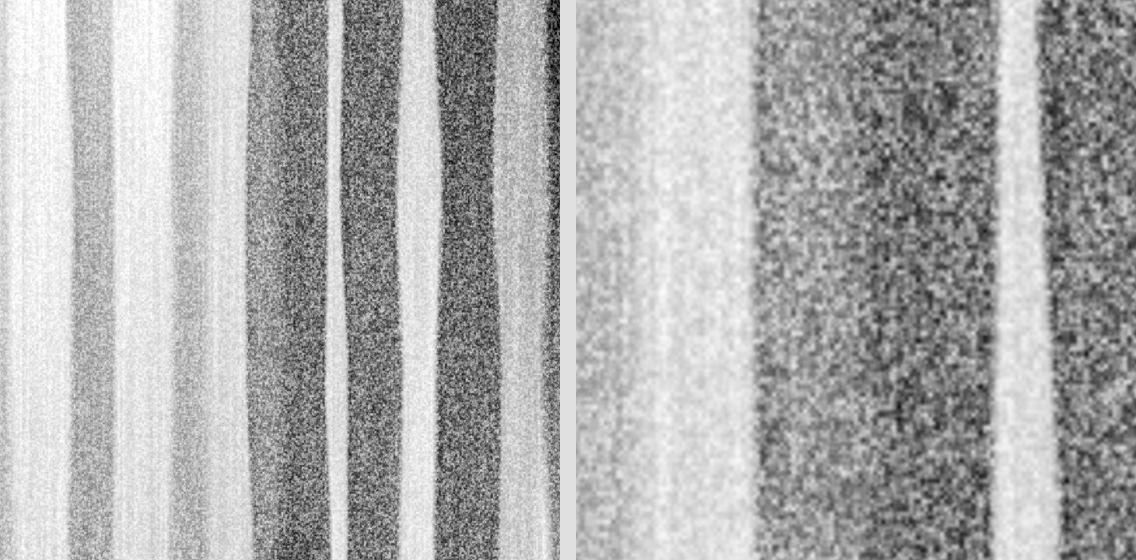
Left: the whole. Right: its middle third, enlarged.
Reproduce this texture procedurally as a WebGL 2 fragment shader.

```glsl
#version 300 es
precision highp float;
precision highp int;

uniform vec2 u_resolution;
out vec4 fragColor;

const int BAND_COUNT = 13;
const float FIRST_TONE = 0.80;

// Each band: left edge, tone, edge softness
const vec3 BANDS[BAND_COUNT] = vec3[](
    vec3(0.020, 0.93, 0.009), vec3(0.125, 0.73, 0.008),
    vec3(0.206, 0.91, 0.007), vec3(0.314, 0.75, 0.012),
    vec3(0.368, 0.87, 0.014), vec3(0.447, 0.62, 0.005),
    vec3(0.502, 0.49, 0.012), vec3(0.584, 0.88, 0.005),
    vec3(0.614, 0.48, 0.005), vec3(0.712, 0.87, 0.007),
    vec3(0.783, 0.44, 0.008), vec3(0.887, 0.76, 0.005),
    vec3(0.975, 0.44, 0.012));

float hash(uvec2 cell) {
    uint h = cell.x * 1597334677u ^ cell.y * 3812015801u;
    h = (h ^ (h >> 16)) * 2246822519u;
    h = (h ^ (h >> 13)) * 3266489917u;
    return float((h ^ (h >> 16)) >> 8) / 16777216.0;
}

float noise(vec2 p) {
    uvec2 cell = uvec2(floor(p));
    vec2 f = fract(p);
    f = f * f * (3.0 - 2.0 * f);
    float low = mix(hash(cell), hash(cell + uvec2(1, 0)), f.x);
    float high = mix(hash(cell + uvec2(0, 1)), hash(cell + uvec2(1, 1)), f.x);
    return mix(low, high, f.y);
}

float centered(vec2 p) {
    return noise(p) - 0.5;
}

// Upright bands with slowly drifting edges and a darker rim on falling steps
float bandTone(vec2 uv) {
    float tone = FIRST_TONE;
    float previous = FIRST_TONE;
    float rim = 0.0;
    for (int i = 0; i < BAND_COUNT; i++) {
        vec3 band = BANDS[i];
        float drift = 0.016 * centered(vec2(float(i) * 7.0 + 3.0, uv.y * 3.0));
        float d = uv.x - band.x - drift;
        float cover = smoothstep(-band.z, band.z, d);
        tone = mix(tone, band.y, cover);
        rim += cover * max(previous - band.y, 0.0) * exp(-max(d, 0.0) / 0.012);
        previous = band.y;
    }
    return tone - 0.22 * rim;
}

// Broad light falloff along the height
float shading(vec2 uv) {
    float slope = mix(0.09, -0.10, smoothstep(0.25, 0.9, uv.x));
    slope -= 0.38 * smoothstep(0.95, 0.99, uv.x);
    float foot = (1.0 - smoothstep(0.0, 0.07, uv.y))
               * smoothstep(0.46, 0.51, uv.x) * (1.0 - smoothstep(0.54, 0.58, uv.x));
    return slope * (uv.y - 0.5) - 0.12 * foot;
}

// Thin vertical streaks at two widths
float streaks(vec2 uv) {
    float broad = centered(vec2(uv.x * 65.0, uv.y * 2.0 + 40.0));
    float thin = centered(vec2(uv.x * 240.0, uv.y * 4.0 + 90.0));
    return 0.055 * broad + 0.07 * thin;
}

float grain(vec2 uv) {
    return 0.62 * centered(uv * vec2(270.0, 250.0) + 17.0)
         + 0.38 * centered(uv * vec2(430.0, 410.0) + 531.0);
}

void main() {
    vec2 uv = gl_FragCoord.xy / u_resolution;
    float tone = bandTone(uv) + shading(uv);
    float grainStrength = mix(0.75, 0.17, smoothstep(0.45, 0.92, tone));
    tone += streaks(uv) + grainStrength * grain(uv);
    fragColor = vec4(vec3(clamp(tone, 0.0, 1.0)), 1.0);
}
```
